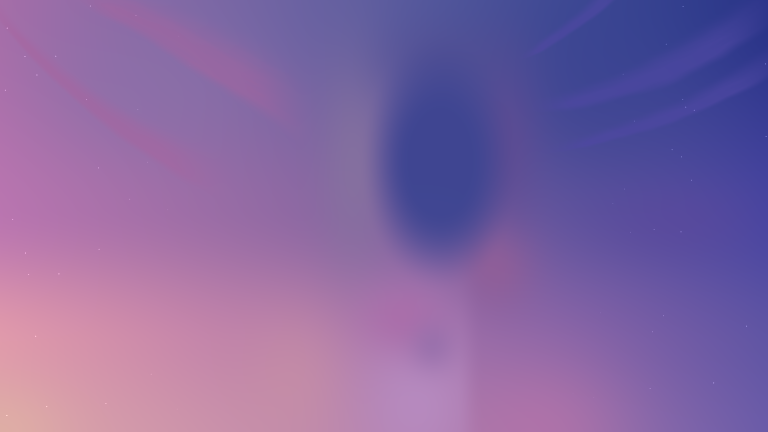
Give the GLSL for this background, as a Shadertoy shader.

```glsl
// Soft dusk sky from peach to indigo, with a blurred dark oval, a lilac glow and wispy arcs.
#define OVAL_CENTER vec2(0.573, 0.625)
#define OVAL_RADII vec2(0.088, 0.255)
#define OVAL_COLOR vec3(0.247, 0.272, 0.570)
#define WISP_SCALE 7.0
#define SPECK_GRID 42.0
#define SPECK_AMOUNT 0.16

float hash(vec2 p) {
    vec3 q = fract(vec3(p.xyx) * 0.1031);
    q += dot(q, q.yzx + 33.33);
    return fract((q.x + q.y) * q.z);
}

float noise(vec2 p) {
    vec2 i = floor(p), f = fract(p);
    f = f * f * (3.0 - 2.0 * f);
    return mix(mix(hash(i), hash(i + vec2(1, 0)), f.x),
               mix(hash(i + vec2(0, 1)), hash(i + vec2(1, 1)), f.x), f.y);
}

float fbm(vec2 p) {
    float sum = 0.0, gain = 0.5;
    for (int i = 0; i < 4; i++) {
        sum += gain * noise(p);
        p = mat2(1.6, 1.2, -1.2, 1.6) * p + 3.7;
        gain *= 0.5;
    }
    return sum;
}

// Smooth curve through three colours at x = 0, 0.5 and 1
vec3 ramp(float x, vec3 left, vec3 middle, vec3 right) {
    vec3 control = 2.0 * middle - 0.5 * (left + right);
    return mix(mix(left, control, x), mix(control, right, x), x);
}

// Gaussian spot
float glow(vec2 uv, vec2 center, vec2 radii) {
    vec2 d = (uv - center) / radii;
    return exp(-dot(d, d));
}

// Bent brush stroke that widens from its start and fades at both ends
float wisp(vec2 uv, vec2 start, vec2 end, float bend, float width) {
    float t = (uv.x - start.x) / (end.x - start.x);
    float s = clamp(t, 0.0, 1.0);
    float path = mix(start.y, end.y, s) + bend * s * (1.0 - s);
    float spread = width * (0.25 + 0.75 * s);
    float d = uv.y - path + 0.04 * (fbm(uv * WISP_SCALE) - 0.47);
    float body = smoothstep(-spread, -0.35 * spread, d) * (1.0 - smoothstep(0.0, 1.6 * spread, d));
    float ends = smoothstep(0.0, 0.25, t) * (1.0 - smoothstep(0.75, 1.1, t));
    float fibres = 0.7 + 0.6 * fbm(vec2(t * 4.0, d * 60.0));
    return body * ends * fibres;
}

vec3 sky(vec2 uv) {
    vec3 top = ramp(uv.x, vec3(0.65, 0.43, 0.66), vec3(0.36, 0.36, 0.62), vec3(0.16, 0.20, 0.53));
    vec3 middle = ramp(uv.x, vec3(0.73, 0.46, 0.69), vec3(0.51, 0.39, 0.63), vec3(0.28, 0.27, 0.63));
    vec3 low = ramp(uv.x, vec3(0.88, 0.60, 0.67), vec3(0.65, 0.45, 0.66), vec3(0.37, 0.33, 0.64));
    vec3 bottom = ramp(uv.x, vec3(0.86, 0.65, 0.66), vec3(0.71, 0.51, 0.67), vec3(0.42, 0.36, 0.66));
    vec3 c = mix(bottom, low, smoothstep(-0.05, 0.28, uv.y));
    c = mix(c, middle, smoothstep(0.2, 0.52, uv.y));
    return mix(c, top, smoothstep(0.45, 1.0, uv.y));
}

void mainImage(out vec4 fragColor, in vec2 fragCoord) {
    vec2 uv = fragCoord / iResolution.xy;
    float aspect = iResolution.x / iResolution.y;
    vec3 color = sky(uv);

    // Broad tints of the sky
    color = mix(color, vec3(0.54, 0.44, 0.66), 0.6 * glow(uv, vec2(0.20, 0.80), vec2(0.14, 0.16)));
    color = mix(color, vec3(0.21, 0.25, 0.56), 0.55 * glow(uv, vec2(0.76, 0.80), vec2(0.14, 0.24)));
    color = mix(color, vec3(0.36, 0.28, 0.61), 0.5 * glow(uv, vec2(0.88, 0.49), vec2(0.10, 0.09)));
    color = mix(color, vec3(0.71, 0.45, 0.66), 0.75 * glow(uv, vec2(0.70, 0.00), vec2(0.11, 0.17)));
    color = mix(color, vec3(0.80, 0.58, 0.64), 0.5 * glow(uv, vec2(0.39, 0.13), vec2(0.08, 0.16)));
    color = mix(color, vec3(0.88, 0.70, 0.64), 0.6 * glow(uv, vec2(0.0), vec2(0.08, 0.10)));

    // Rose wisps on the left, violet wisps on the right
    float rose = wisp(uv, vec2(-0.04, 1.06), vec2(0.28, 0.59), -0.28, 0.05)
               + wisp(uv, vec2(0.08, 1.04), vec2(0.39, 0.74), 0.06, 0.09);
    color = mix(color, vec3(0.66, 0.39, 0.62), 0.5 * min(rose, 1.0));
    float violet = wisp(uv, vec2(0.68, 0.76), vec2(1.0, 0.98), -0.24, 0.055)
                 + wisp(uv, vec2(0.70, 0.66), vec2(1.02, 0.87), -0.18, 0.035)
                 + wisp(uv, vec2(0.67, 0.86), vec2(0.82, 1.05), -0.05, 0.03);
    color = mix(color, vec3(0.31, 0.28, 0.64), 0.65 * min(violet, 1.0));

    // Coloured rims around the oval, then the oval
    color = mix(color, vec3(0.53, 0.46, 0.62), 0.65 * glow(uv, vec2(0.462, 0.62), vec2(0.045, 0.24)));
    color = mix(color, vec3(0.37, 0.29, 0.57), 0.75 * glow(uv, vec2(0.655, 0.66), vec2(0.045, 0.20)));
    color = mix(color, vec3(0.58, 0.37, 0.59), 0.75 * glow(uv, vec2(0.645, 0.38), vec2(0.050, 0.10)));
    color = mix(color, vec3(0.31, 0.30, 0.57), 0.6 * glow(uv, vec2(0.58, 0.86), vec2(0.08, 0.09)));
    float oval = length((uv - OVAL_CENTER) / OVAL_RADII);
    color = mix(color, OVAL_COLOR, 1.0 - smoothstep(0.45, 1.2, oval));

    // Lilac glow below, firmer on its right side
    float side = 1.0 - smoothstep(0.595, 0.630, uv.x);
    color = mix(color, vec3(0.72, 0.55, 0.76), 0.85 * side * glow(uv, vec2(0.545, 0.08), vec2(0.085, 0.20)));
    color = mix(color, vec3(0.67, 0.42, 0.66), 0.75 * glow(uv, vec2(0.525, 0.26), vec2(0.055, 0.08)));
    color = mix(color, vec3(0.56, 0.42, 0.66), 0.6 * glow(uv, vec2(0.563, 0.20), vec2(0.030, 0.06)));

    // Sparse pale specks near the left and right sides
    vec2 grid = vec2(uv.x * aspect, uv.y) * SPECK_GRID;
    vec2 cell = floor(grid);
    vec2 spot = 0.2 + 0.6 * vec2(hash(cell + 5.0), hash(cell + 19.0));
    float speck = step(0.97, hash(cell)) * (1.0 - smoothstep(0.03, 0.10, length(fract(grid) - spot)));
    color += SPECK_AMOUNT * speck * smoothstep(0.22, 0.45, abs(uv.x - 0.5));

    fragColor = vec4(clamp(color, 0.0, 1.0), 1.0);
}
```
